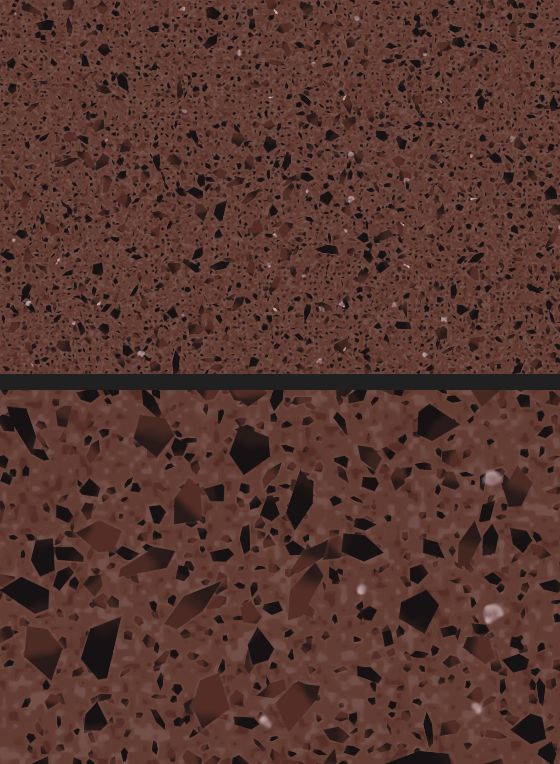
Top, the full canvas; bottom, a detail of the centre.
Give the GLSL for this texture, as a WebGL 1 fragment shader.

```glsl
precision highp float;
uniform vec2 u_resolution;

#define LARGE_CELLS 20.0
#define MEDIUM_CELLS 37.0
#define SMALL_CELLS 68.0
#define SPECK_CELLS 9.0
#define GRAIN_SCALE 185.0
#define RIM_STRENGTH 0.45
#define BLACK_SHARE 0.42

const vec3 GROUND = vec3(0.39, 0.24, 0.20);
const vec3 RUSSET = vec3(0.33, 0.18, 0.15);
const vec3 DUSTY  = vec3(0.45, 0.31, 0.285);
const vec3 UMBER  = vec3(0.23, 0.14, 0.12);
const vec3 BLACK  = vec3(0.085, 0.065, 0.07);
const vec3 LILAC  = vec3(0.66, 0.54, 0.58);
const vec3 IVORY  = vec3(0.90, 0.84, 0.80);

float hash(vec2 p) {
  vec3 q = fract(p.xyx * vec3(0.1031, 0.1030, 0.0973));
  q += dot(q, q.yzx + 33.33);
  return fract((q.x + q.y) * q.z);
}

vec2 hash2(vec2 p) {
  return vec2(hash(p + 17.3), hash(p + 71.9));
}

float noise(vec2 p) {
  vec2 i = floor(p), f = fract(p);
  f = f * f * (3.0 - 2.0 * f);
  vec2 e = vec2(0.0, 1.0);
  return mix(mix(hash(i), hash(i + e.yx), f.x),
             mix(hash(i + e.xy), hash(i + e.yy), f.x), f.y);
}

vec2 rotate(vec2 p, float a) {
  float c = cos(a), s = sin(a);
  return vec2(c * p.x - s * p.y, s * p.x + c * p.y);
}

// Irregular five-sided shard: the intersection of random half-planes
float shard(vec2 q, float radius, vec2 seed) {
  float d = -1.0;
  for (int k = 0; k < 5; k++) {
    vec2 r = hash2(seed + float(k) * 7.31);
    float a = 1.2566 * float(k) + 0.8 * (r.x - 0.5);
    d = max(d, dot(q, vec2(cos(a), sin(a))) - radius * (0.6 + 0.6 * r.y));
  }
  return d;
}

// One size class of chips, with shaded faces and thin pale rims
vec3 addChips(vec3 color, vec2 p, float cells, float share, float size) {
  vec2 g = p * cells;
  float px = cells / u_resolution.y;
  for (int y = -1; y <= 1; y++) {
    for (int x = -1; x <= 1; x++) {
      vec2 id = floor(g) + vec2(float(x), float(y));
      vec2 seed = id + cells * 3.7;
      if (hash(seed) > share) continue;
      vec2 center = id + 0.2 + 0.6 * hash2(seed + 5.1);
      vec2 shape = hash2(seed + 23.7);
      float stretch = 1.0 + 0.75 * shape.x * shape.x;
      vec2 q = rotate(g - center, 6.2832 * hash(seed + 41.3));
      q *= vec2(1.0 / stretch, stretch);
      float radius = size * (0.65 + 0.5 * shape.y);
      float d = shard(q, radius, seed + 11.7);

      float tone = hash(seed + 57.1);
      float lean = q.x / radius + 0.5 * (noise(p * 90.0) - 0.5);
      float face = smoothstep(-0.35, 0.45, lean + 1.6 * (tone - 0.5));
      vec3 lit = mix(UMBER, RUSSET, smoothstep(0.4, 0.75, tone));
      vec3 chip = tone < BLACK_SHARE ? mix(BLACK, UMBER, 0.5 * face)
                                     : mix(mix(BLACK, UMBER, 0.5), lit, face);
      float rim = smoothstep(1.8 * px + 0.02, 0.0, abs(d - px));
      color = mix(color, DUSTY, RIM_STRENGTH * rim * hash(seed + 83.0));
      color = mix(color, chip, smoothstep(0.7 * px, -0.7 * px, d));
    }
  }
  return color;
}

// Sparse mineral specks: cloudy lilac spots and a few ivory flakes
vec3 addSpecks(vec3 color, vec2 p) {
  vec2 g = p * SPECK_CELLS;
  vec2 id = floor(g);
  vec2 seed = id + 131.0;
  if (hash(seed) > 0.34) return color;
  vec2 q = g - id - 0.2 - 0.6 * hash2(seed);
  float kind = hash(seed + 9.0);
  q = rotate(q, 6.2832 * hash(seed + 3.0));
  if (kind > 0.72) q *= vec2(0.8, 2.2);
  float cloud = noise(p * 150.0);
  float radius = 0.035 + 0.035 * hash(seed + 6.0);
  float d = length(q) - radius * (0.6 + 0.8 * cloud);
  float cover = smoothstep(0.02, -0.025, d) * (0.45 + 0.5 * cloud);
  vec3 tint = mix(LILAC, IVORY, kind > 0.72 ? 0.8 : 0.5 * cloud);
  return mix(color, tint, cover);
}

void main() {
  vec2 p = gl_FragCoord.xy / u_resolution.y;

  // Finely mottled resin ground
  float grain = 0.6 * noise(p * GRAIN_SCALE) + 0.4 * noise(p * GRAIN_SCALE * 0.53 + 37.0);
  vec3 color = mix(GROUND, DUSTY, smoothstep(0.55, 0.82, grain));
  color = mix(color, RUSSET, smoothstep(0.40, 0.18, grain));

  color = addChips(color, p, SMALL_CELLS, 0.50, 0.27);
  color = addChips(color, p, MEDIUM_CELLS, 0.46, 0.29);
  color = addChips(color, p, LARGE_CELLS, 0.30, 0.31);
  color = addSpecks(color, p);
  gl_FragColor = vec4(color, 1.0);
}
```
